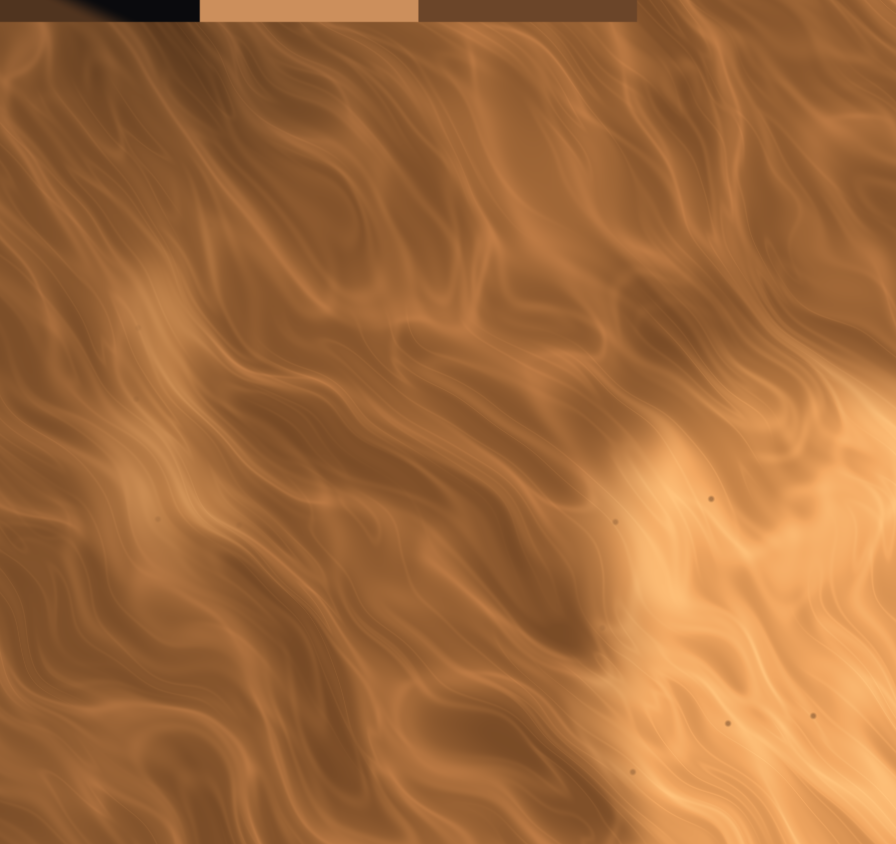
Write a Shadertoy shader that draws this texture.

```glsl
// Amber fibrous membrane: slanted wispy folds, lens-shaped hollows and soft patches of light.

const vec3 HOLLOW = vec3(0.46, 0.285, 0.145);
const vec3 BODY = vec3(0.60, 0.385, 0.205);
const vec3 CREST = vec3(0.74, 0.48, 0.27);
const vec3 LIT_HOLLOW = vec3(0.76, 0.50, 0.27);
const vec3 LIT_BODY = vec3(0.95, 0.655, 0.38);
const vec3 LIT_CREST = vec3(1.0, 0.76, 0.48);
const vec3 SPECK = vec3(0.42, 0.27, 0.15);
const vec3 BAR_DARK = vec3(0.04, 0.04, 0.05);
const vec3 BAR_TAN = vec3(0.80, 0.56, 0.36);
const vec3 BAR_BROWN = vec3(0.42, 0.27, 0.16);

const float FIBRE_ANGLE = -0.86;            // radians, falling to the right
const vec2 FOLD_SCALE = vec2(3.0, 8.5);     // along and across the fibres
const float WARP = 0.075;
const float STRAND_COUNT = 34.0;
const float SPECK_GRID = 9.0;
const float SPECK_RADIUS = 0.004;
const float BAR_BOTTOM = 0.974;

vec2 hash2(vec2 p) {
    vec3 h = fract(p.xyx * vec3(0.1031, 0.1030, 0.0973));
    h += dot(h, h.yzx + 33.33);
    return fract((h.xx + h.yz) * h.zy);
}

float corner(vec2 cell, vec2 f, vec2 offset) {
    float a = 6.2832 * hash2(cell + offset + 40.0).x;
    return dot(vec2(cos(a), sin(a)), f - offset);
}

float gradientNoise(vec2 p) {
    vec2 i = floor(p), f = p - i;
    vec2 u = f * f * f * (f * (f * 6.0 - 15.0) + 10.0);
    float low = mix(corner(i, f, vec2(0, 0)), corner(i, f, vec2(1, 0)), u.x);
    float high = mix(corner(i, f, vec2(0, 1)), corner(i, f, vec2(1, 1)), u.x);
    return mix(low, high, u.y);
}

float ridge(float n, float width) {
    return exp(-n * n / (width * width));
}

// Relief of the folds: 0 in a hollow, about 1 on a crest
float membrane(vec2 p) {
    vec2 bend = vec2(gradientNoise(p * 3.7 + 3.1), gradientNoise(p * 3.7 + 17.4));
    bend += 0.35 * vec2(gradientNoise(p * 9.0 + 8.0), gradientNoise(p * 9.0 + 29.0));
    p += WARP * bend;
    float c = cos(FIBRE_ANGLE), s = sin(FIBRE_ANGLE);
    vec2 q = vec2(c * p.x + s * p.y, c * p.y - s * p.x) * FOLD_SCALE;

    float wide = gradientNoise(q + 5.0);
    float narrow = gradientNoise(q * vec2(1.3, 1.9) + 21.0 + wide);
    float fine = gradientNoise(q * vec2(1.6, 5.0) + 11.0 + 1.5 * wide);
    float patches = smoothstep(-0.05, 0.3, gradientNoise(p * 5.0 + 14.0));

    float relief = 0.27 + 0.33 * ridge(wide, 0.11) + 0.20 * ridge(narrow, 0.09);
    relief += 0.22 * ridge(wide - 0.03, 0.022) * smoothstep(-0.1, 0.3, narrow);
    relief -= 0.22 * smoothstep(0.1, 0.42, -wide);
    relief += 0.20 * fine;

    // Nested strands follow the level lines of the folds
    float strand = pow(0.5 + 0.5 * sin(STRAND_COUNT * (wide + 0.25 * narrow)), 3.0);
    relief += patches * (0.17 * strand - 0.04);
    relief += 0.12 * ridge(fine, 0.06) * (1.0 - patches);
    return relief;
}

vec3 ramp(vec3 low, vec3 middle, vec3 high, float t) {
    return t < 0.5 ? mix(low, middle, max(t, 0.0) * 2.0)
                   : mix(middle, high, min(t, 1.2) * 2.0 - 1.0);
}

float blob(vec2 uv, vec2 centre, vec2 size) {
    vec2 d = (uv - centre) / size;
    return exp(-dot(d, d));
}

void mainImage(out vec4 fragColor, in vec2 fragCoord) {
    vec2 uv = fragCoord / iResolution.xy;
    vec2 p = fragCoord / iResolution.y;
    float pixel = 1.0 / iResolution.y;
    float relief = membrane(p);

    // Light: a large glow at lower right, a faint upright streak at left
    vec2 soft = uv + 0.07 * vec2(gradientNoise(p * 5.0), gradientNoise(p * 5.0 + 9.0));
    float glow = smoothstep(0.63, 0.74, soft.x)
               * (1.0 - smoothstep(0.46, 0.61, soft.y - 0.08 * (uv.x - 0.8)));
    float streak = 0.42 * blob(soft, vec2(0.19, 0.58), vec2(0.065, 0.14))
                 + 0.40 * blob(soft, vec2(0.20, 0.39), vec2(0.045, 0.07));
    float light = clamp(glow + streak, 0.0, 1.0);

    // Shade: darker toward the left side and the upper left
    float shade = 1.04 - 0.10 * (1.0 - smoothstep(0.0, 0.5, uv.x));
    shade -= 0.20 * blob(soft, vec2(0.25, 0.95), vec2(0.2, 0.12));

    vec3 dim = ramp(HOLLOW, BODY, CREST, relief) * shade;
    vec3 lit = ramp(LIT_HOLLOW, LIT_BODY, LIT_CREST, relief + 0.06);
    vec3 color = mix(dim, lit, light);

    // Sparse specks in the lit areas
    vec2 cell = floor(p * SPECK_GRID);
    vec2 spot = (cell + 0.2 + 0.6 * hash2(cell)) / SPECK_GRID;
    float speck = 1.0 - smoothstep(SPECK_RADIUS * 0.3, SPECK_RADIUS + pixel, length(p - spot));
    color = mix(color, SPECK, 0.5 * speck * light * step(0.6, hash2(cell + 70.0).x));

    // Flat bars along the top edge
    vec3 bar = mix(BAR_BROWN * 0.75, BAR_DARK, smoothstep(0.10, 0.16, uv.x + 2.0 * (uv.y - BAR_BOTTOM)));
    bar = mix(bar, BAR_TAN, smoothstep(-pixel, pixel, uv.x - 0.223));
    bar = mix(bar, BAR_BROWN, smoothstep(-pixel, pixel, uv.x - 0.467));
    float barMask = smoothstep(-pixel, pixel, uv.y - BAR_BOTTOM)
                  * (1.0 - smoothstep(-pixel, pixel, uv.x - 0.711));
    color = mix(color, bar, barMask);
    fragColor = vec4(clamp(color, 0.0, 1.0), 1.0);
}
```
